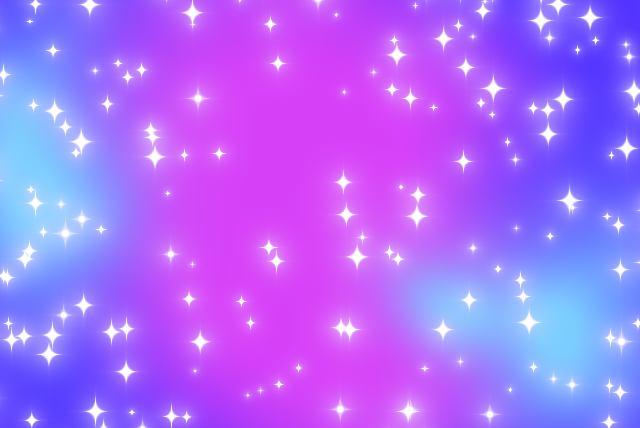
Reproduce this background procedurally as a WebGL 2 fragment shader.

```glsl
#version 300 es
precision highp float;
// Sparkling four-pointed stars over a glowing magenta, blue and cyan haze.

#define MAGENTA   vec3(0.84, 0.25, 0.97)
#define DEEP_BLUE vec3(0.30, 0.17, 1.00)
#define CYAN      vec3(0.47, 0.80, 1.00)
#define HALO_TINT vec3(0.93, 0.88, 1.00)
#define LAYERS    3
#define CELL_SIZE 0.17
#define MIN_ARM   0.010
#define MAX_ARM   0.046
#define HALO      0.55

uniform vec2 u_resolution;
out vec4 fragColor;

vec2 hash2(vec2 p) {
    return fract(sin(vec2(dot(p, vec2(127.1, 311.7)),
                          dot(p, vec2(269.5, 183.3)))) * 43758.5);
}

float noise(vec2 p) {
    vec2 i = floor(p), f = fract(p);
    f = f * f * (3.0 - 2.0 * f);
    return mix(mix(hash2(i).x, hash2(i + vec2(1, 0)).x, f.x),
               mix(hash2(i + vec2(0, 1)).x, hash2(i + vec2(1, 1)).x, f.x), f.y);
}

float glow(vec2 p, vec2 center, vec2 radius) {
    vec2 d = (p - center) / radius;
    return exp(-dot(d, d));
}

// 0 in the magenta middle, 1 in the blue surroundings
float edgeAmount(vec2 p) {
    vec2 d = (p - vec2(-0.01, -0.03)) / vec2(0.55, 0.80);
    d.x += 0.25 * d.y;
    return smoothstep(0.45, 1.30, length(d));
}

vec3 haze(vec2 p) {
    vec2 warp = vec2(noise(p * 3.0 + 7.0), noise(p * 3.0 + 31.0)) - 0.5;
    vec2 q = p + 0.12 * warp;
    vec3 color = mix(MAGENTA, DEEP_BLUE, edgeAmount(q));
    float sides = glow(q, vec2(-0.66, 0.10), vec2(0.24, 0.34))
                + glow(q, vec2(0.63, -0.24), vec2(0.25, 0.26))
                + 0.7 * glow(q, vec2(0.30, -0.20), vec2(0.13, 0.11));
    sides *= 0.65 + 0.5 * noise(p * 4.0 + 13.0);
    return mix(color, CYAN, min(sides, 1.0));
}

// x: solid star body, y: soft halo
vec2 star(vec2 d, float arm, float roundness) {
    float dist = length(d);
    vec2 a = abs(d) / (arm * vec2(0.92, 1.08));
    float spikes = smoothstep(0.0, 0.28, 1.0 - sqrt(a.x) - sqrt(a.y));
    float core = smoothstep(0.30, 0.13, dist / arm);
    float body = max(spikes * (1.0 - 0.6 * roundness), core);
    // faint rays beyond the solid tips
    vec2 ray = exp(-a * 14.0) * exp(-a.yx * 2.2);
    float halo = HALO * exp(-dist / (arm * 0.68)) + 0.45 * (ray.x + ray.y);
    return vec2(body, halo);
}

vec2 starField(vec2 p) {
    float body = 0.0, dark = 1.0;
    for (int layer = 0; layer < LAYERS; layer++) {
        float size = CELL_SIZE - 0.02 * float(layer);
        vec2 seed = vec2(17.0, 43.0) * float(layer + 1);
        vec2 cell = floor(p / size);
        for (int y = -1; y <= 1; y++)
        for (int x = -1; x <= 1; x++) {
            vec2 id = cell + vec2(x, y);
            vec2 center = (id + hash2(id + seed)) * size;
            vec2 traits = hash2(id + seed + 91.7);
            // the middle holds fewer stars than the sides
            float density = mix(0.55, 0.92, edgeAmount(center));
            if (traits.x > density) continue;
            float arm = mix(MIN_ARM, MAX_ARM, traits.y);
            float roundness = step(0.82, fract(traits.x * 37.0));
            vec2 s = star(p - center, arm, roundness);
            body = max(body, s.x);
            dark *= 1.0 - min(s.y, 1.0);
        }
    }
    return vec2(body, 1.0 - dark);
}

void main() {
    vec2 p = (gl_FragCoord.xy - 0.5 * u_resolution) / u_resolution.y;
    vec2 stars = starField(p);
    vec3 color = mix(haze(p), HALO_TINT, stars.y);
    color = mix(color, vec3(1.0), stars.x);
    fragColor = vec4(color, 1.0);
}
```
